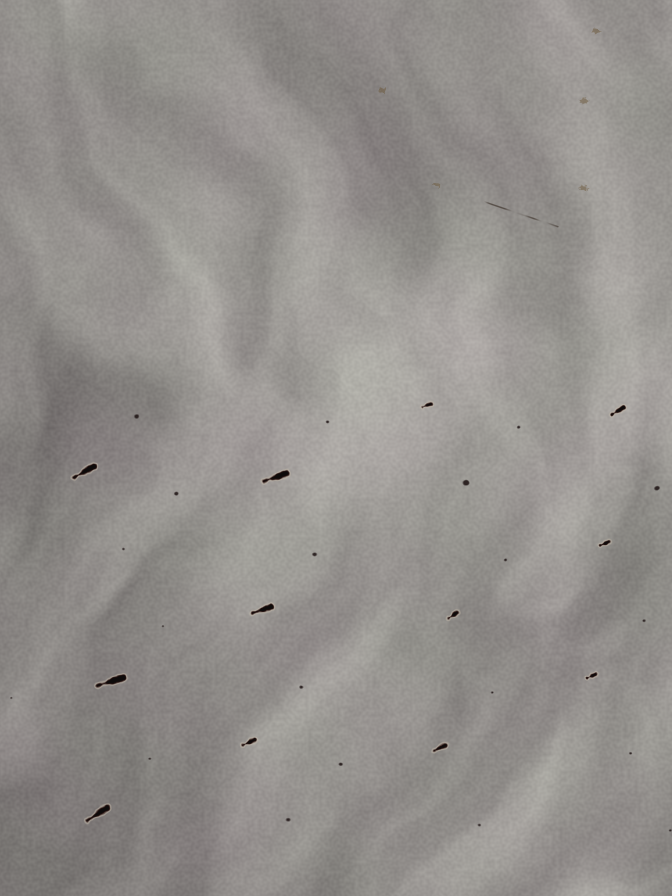
Give the GLSL for this texture, as a Shadertoy shader.

```glsl
// Smoky grey brushed plaster with soft pale veils, dark slanted drips, specks and a scratch.

float hash(vec2 p) {
    vec3 q = fract(p.xyx * 0.1031);
    q += dot(q, q.yzx + 33.33);
    return fract((q.x + q.y) * q.z);
}

float cornerSlope(vec2 cell, vec2 offset) {
    float angle = 6.2832 * hash(cell);
    return dot(vec2(cos(angle), sin(angle)), offset);
}

// Gradient noise, about -0.7 to 0.7
float noise(vec2 p) {
    vec2 i = floor(p), f = fract(p);
    vec2 u = f * f * f * (f * (f * 6.0 - 15.0) + 10.0);
    vec2 e = vec2(1.0, 0.0);
    return mix(mix(cornerSlope(i, f), cornerSlope(i + e, f - e), u.x),
               mix(cornerSlope(i + e.yx, f - e.yx), cornerSlope(i + 1.0, f - 1.0), u.x), u.y);
}

float fbm(vec2 p) {
    float sum = 0.0, amp = 1.0;
    for (int i = 0; i < 4; i++) {
        sum += amp * noise(p);
        p = mat2(1.6, 1.2, -1.2, 1.6) * p + 17.3;
        amp *= 0.45;
    }
    return sum;
}

float segment(vec2 p, vec2 a, vec2 b) {
    vec2 pa = p - a, ba = b - a;
    return length(pa - ba * clamp(dot(pa, ba) / dot(ba, ba), 0.0, 1.0));
}

// Slanted drip: small tail bead, thin neck, fat head
float drip(vec2 p, float angle, float halfLength) {
    float c = cos(angle), s = sin(angle);
    p = mat2(c, -s, s, c) * p;
    float along = clamp(p.x / halfLength, -1.0, 1.0);
    float head = smoothstep(-0.6, 0.35, along);
    float bead = 1.0 - smoothstep(-1.0, -0.55, along);
    float radius = (0.0012 + 0.17 * halfLength) * (0.25 + 0.75 * head + 0.3 * bead);
    return length(p - vec2(along * halfLength, 0.0)) - radius;
}

// Brightness of the veils, 0 dark to 1 pale
float smoke(vec2 p) {
    vec2 warp = vec2(fbm(p * 2.6 + 3.1), fbm(p * 2.6 + 41.7));
    // Strokes lean right below and curl back to the left above
    vec2 q = vec2(p.x - 0.8 * p.y + 0.65 * p.y * p.y, p.y) + 0.12 * warp;
    float broad = fbm(q * vec2(5.2, 2.6) + 8.4);
    float veil = smoothstep(-0.08, 0.18, noise(q * vec2(7.5, 3.2) + 23.6));
    float fold = 1.0 - smoothstep(0.0, 0.18, abs(noise(q * vec2(6.0, 2.8) + 61.2)));
    float wisps = fbm(q * vec2(12.0, 4.5) + 35.0);
    float streaks = fbm(q * vec2(26.0, 8.0) + 5.5);
    float tone = 0.61 + 0.31 * broad + 0.18 * (veil - 0.4) + 0.11 * fold + 0.18 * wisps + 0.07 * streaks;
    // Pale centre and right side, dim lower left corner
    tone += 0.12 * exp(-10.0 * dot(p - vec2(0.42, 0.62), p - vec2(0.42, 0.62)));
    tone += 0.12 * (p.x - 0.37);
    tone -= 0.18 * exp(-8.0 * dot(p - vec2(0.06, 0.13), p - vec2(0.06, 0.13)));
    return tone;
}

void mainImage(out vec4 fragColor, in vec2 fragCoord) {
    vec2 p = fragCoord / iResolution.y;
    float width = iResolution.x / iResolution.y;
    float pixel = 1.0 / iResolution.y;

    // Smoke and fine grain
    float tone = smoke(p);
    tone = clamp(tone, -0.05, 1.05) + 0.15 * noise(p * 250.0) + 0.07 * noise(p * 85.0);
    vec3 color = mix(vec3(0.40, 0.38, 0.38), vec3(0.68, 0.67, 0.65), tone);
    color += vec3(0.010, -0.006, 0.010) * noise(p * 9.0 + 31.0);

    // Scattered drips and round specks, mostly in the lower part
    float ragged = 0.0011 * noise(p * 210.0 + 9.0);
    float drips = 1.0, specks = 1.0;
    for (int i = 0; i < 32; i++) {
        float n = float(i);
        vec2 spread = fract(n * vec2(0.7549, 0.5698) + vec2(0.37, 0.21));
        vec2 center = vec2(width * spread.x, 0.06 + 0.53 * spread.y);
        float size = hash(vec2(n, 4.7)), turn = hash(vec2(n, 19.3));
        if (i < 12) {
            drips = min(drips, drip(p - center, 0.28 + 0.32 * turn, 0.005 + 0.016 * size * size * size));
        } else {
            specks = min(specks, length((p - center) * vec2(0.85, 1.0)) - 0.0008 - 0.0022 * size * size);
        }
    }
    drips += ragged;
    specks += 0.5 * ragged;
    float rim = 1.0 - smoothstep(0.0006, 0.0028, drips);
    color = mix(color, vec3(0.76, 0.72, 0.66), 0.55 * rim);
    vec3 ink = mix(vec3(0.16, 0.07, 0.06), vec3(0.05, 0.04, 0.04), smoothstep(0.0, 0.002, -drips));
    color = mix(color, ink, 1.0 - smoothstep(-pixel, pixel, drips));
    color = mix(color, vec3(0.13, 0.09, 0.09), 0.9 - 0.9 * smoothstep(-pixel, pixel, specks));

    // Broken hairline scratch in the upper right
    float scratch = segment(p, vec2(0.70, 0.78) * vec2(width, 1.0), vec2(0.83, 0.747) * vec2(width, 1.0));
    float gaps = smoothstep(-0.35, 0.2, noise(p * 60.0 + 2.0));
    color = mix(color, vec3(0.25, 0.21, 0.18), 0.7 * gaps * (1.0 - smoothstep(0.0, 0.0005 + pixel, scratch)));

    // Ochre flecks near the top
    for (int i = 0; i < 5; i++) {
        float n = float(i);
        vec2 center = vec2(width * (0.56 + 0.4 * hash(vec2(n, 51.0))), 0.77 + 0.22 * hash(vec2(n, 77.0)));
        float fleck = length((p - center) * vec2(0.7, 1.0)) - 0.004 + 0.009 * abs(noise(p * 170.0 + n));
        color = mix(color, vec3(0.42, 0.34, 0.22), 0.5 - 0.5 * smoothstep(-pixel, pixel, fleck));
    }

    fragColor = vec4(color, 1.0);
}
```
